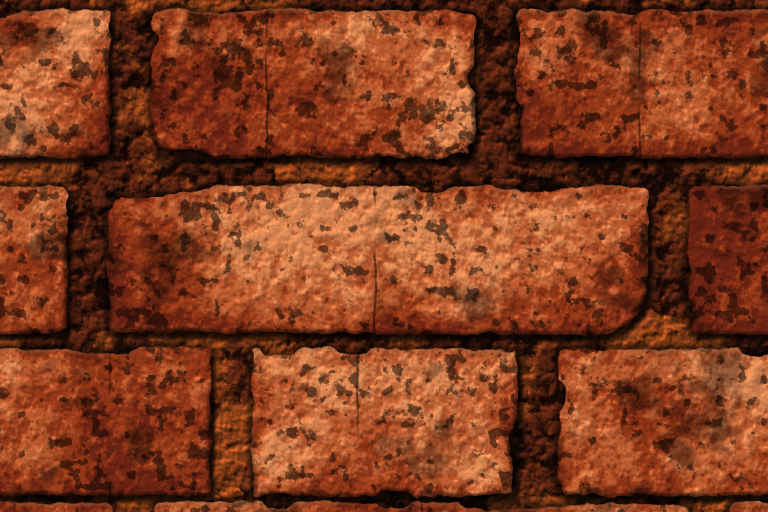
A Shadertoy shader for this texture:

```glsl
// A weathered brick wall: three courses and the top of a fourth, three bricks across.
// Boxes with chipped edges form the bricks, noise stains and pits them, and lit
// cellular stones fill the dark joints.
#define ROW_PITCH 0.3235
#define ROW_TOP 0.008
#define BRICK_HALF_HEIGHT 0.144
#define JOINT_HALF 0.041
#define OUTER_BRICK 0.65
#define EDGE_WEAR 0.014
#define CRUMBLE 0.04
#define STAIN 1.9
#define RELIEF 0.75
#define LIGHT_STEP vec2(-0.003, -0.005)

// Per course: left joint x, right joint x, vertical shift
const vec3 COURSES[4] = vec3[4](vec3(.256, .967, -.006), vec3(.172, 1.305, .014),
  vec3(.452, 1.051, .008), vec3(.26, 1.385, -.014));
// Per course: paleness of the left, middle and right brick
const vec3 PALENESS[4] = vec3[4](vec3(.6, .6, .46), vec3(.46, .53, .1),
  vec3(.3, .8, .55), vec3(.3, .45, .4));
// Per course: crease offset from each brick's centre
const vec3 CREASES[4] = vec3[4](vec3(-.2, -.09, -.042), vec3(-.2, -.006, .4),
  vec3(.088, -.052, .4), vec3(0));

const vec3 SOOT = vec3(.085, .03, .015);
const vec3 UMBER = vec3(.29, .115, .055);
const vec3 OXBLOOD = vec3(.43, .14, .075);
const vec3 RUST = vec3(.57, .215, .09);
const vec3 CLAY = vec3(.71, .345, .18);
const vec3 SAND = vec3(.85, .52, .32);
const vec3 OCHRE = vec3(.54, .25, .09);

struct Brick { float dist; ivec2 id; vec2 local; vec2 size; };

float hash(vec2 p) {
  vec3 q = fract(vec3(p.xyx) * .1031);
  q += dot(q, q.yzx + 33.33);
  return fract((q.x + q.y) * q.z);
}

float noise(vec2 p) {
  vec2 i = floor(p), f = fract(p);
  f = f * f * (3. - 2. * f);
  return mix(mix(hash(i), hash(i + vec2(1, 0)), f.x),
             mix(hash(i + vec2(0, 1)), hash(i + 1.), f.x), f.y);
}

float fbm(vec2 p) {
  float sum = 0., amp = .5;
  for (int i = 0; i < 5; i++) {
    sum += amp * noise(p);
    p = mat2(1.6, 1.2, -1.2, 1.6) * p + 7.3;
    amp *= .5;
  }
  return sum;
}

// Stones on a jittered grid: height and random tint
vec2 stones(vec2 p) {
  vec2 best = vec2(2, 0);
  for (int i = 0; i < 9; i++) {
    vec2 c = floor(p) + vec2(i % 3, i / 3) - 1.;
    float d = length(p - c - vec2(hash(c + 40.), hash(c + 91.)));
    if (d < best.x) best = vec2(d, hash(c + 17.));
  }
  return vec2(1. - best.x, best.y);
}

// Height and tint of the rubble in the joints
vec2 rubble(vec2 p) {
  vec2 bent = p + .025 * vec2(fbm(p * 40.), fbm(p * 40. + 50.));
  vec2 large = stones(bent * 24.), small = stones(bent * 62.);
  return vec2(.5 * large.x + .25 * small.x + .7 * fbm(p * 65.), mix(large.y, small.y, .4));
}

// Nearest brick, y pointing down
Brick wall(vec2 p) {
  Brick best = Brick(9., ivec2(0), vec2(0), vec2(1));
  for (int i = 0; i < 12; i++) {
    ivec2 id = ivec2(i % 3, i / 3);
    vec3 course = COURSES[id.y];
    float left = id.x == 0 ? course.x - OUTER_BRICK : course[id.x - 1];
    float right = id.x == 2 ? course.y + OUTER_BRICK : course[id.x];
    vec2 size = vec2(.5 * (right - left) - JOINT_HALF, BRICK_HALF_HEIGHT);
    vec2 local = p - vec2(.5 * (left + right),
                          ROW_TOP + (float(id.y) + .5) * ROW_PITCH + course.z);
    local.y += local.x * (hash(vec2(id) + 5.) - .5) * .018;
    // The long middle brick has one broken, rounded corner
    bool broken = id == ivec2(1) && min(local.x, local.y) > 0.;
    float radius = broken ? .1 : .006 + .01 * hash(vec2(id) + 3.);
    vec2 q = abs(local) - size + radius;
    float d = length(max(q, 0.)) + min(max(q.x, q.y), 0.) - radius;
    if (d < best.dist) best = Brick(d, id, local, size);
  }
  return best;
}

vec3 brickColour(Brick b, vec2 p) {
  vec2 q = b.local / b.size, s = vec2(b.id) * 13.7;
  float grain = fbm(p * 60. + s);
  // Firing stains: pale heart, red rim and foot
  float tone = PALENESS[b.id.y][b.id.x] + STAIN * (fbm(p * 4.5 + s) - .49);
  tone += .95 * (grain - .48) + .3 * (noise(p * 180.) - .5) + .5 * (fbm(p * 17.) - .48);
  tone += .08 - .3 * (1. - smoothstep(0., .05, -b.dist)) - .17 * q.y + .08 * q.x;
  vec3 colour = mix(OXBLOOD, RUST, smoothstep(-.05, .27, tone));
  colour = mix(colour, CLAY, smoothstep(.3, .66, tone));
  colour = mix(colour, SAND, smoothstep(.66, 1.1, tone));
  // Drifts of pits, soot stains and the thin crease
  float drift = .12 * noise(p * 7. + 21.) - .04;
  colour *= 1. - .5 * smoothstep(.6, .7, fbm(p * 48. + s + 9.) + drift);
  colour *= 1. - .35 * smoothstep(.58, .72, fbm(p * 11. + s + 33.));
  float crease = b.local.x - CREASES[b.id.y][b.id.x] + .006 * (fbm(p * 30.) - .5);
  float worn = smoothstep(.25, .55, noise(p * 11. + 4.));
  colour *= 1. - .45 * worn * (1. - smoothstep(.0008, .0035, abs(crease)));
  // Relief, dusty upper edge and dark lower one
  colour *= 1. + RELIEF * (grain - fbm((p + LIGHT_STEP) * 60. + s));
  float rim = 1. - smoothstep(.002, .011, -b.dist);
  colour = mix(colour, SAND * .75, .4 * rim * worn * smoothstep(.8, .97, -q.y));
  return colour * (1. - .45 * rim * smoothstep(-.6, .6, q.y + .5 * q.x));
}

vec3 mortarColour(Brick b, vec2 p) {
  vec2 here = rubble(p);
  float lit = here.x - rubble(p + LIGHT_STEP).x;
  float bed = smoothstep(-.01, .01, abs(b.local.y) - b.size.y);
  vec3 colour = mix(SOOT, UMBER, smoothstep(.5, .9, here.x + .25 * (here.y - .5)));
  float stain = fbm(p * 9. + 30.) + .07 * bed + .16 * (here.y - .5);
  colour = mix(colour, OCHRE, .8 * smoothstep(.55, .7, stain));
  return colour * clamp(1. + 2.2 * lit, .3, 1.9);
}

void mainImage(out vec4 fragColor, in vec2 fragCoord) {
  float pixel = 1. / iResolution.y;
  vec2 p = vec2(fragCoord.x, iResolution.y - fragCoord.y) * pixel;
  // Fine chips, rare bites and one spill of mortar
  vec2 warped = p + .004 * (vec2(noise(p * 16.), noise(p * 16. + 60.)) - .5);
  Brick b = wall(warped);
  b.dist += EDGE_WEAR * (fbm(p * 42.) - .5) + .012 * smoothstep(.62, .85, noise(p * 13. + 70.));
  float spill = 1. - smoothstep(.02, .11, length((p - vec2(.29, .345)) * vec2(.8, 1.2)));
  b.dist += CRUMBLE * spill * (.4 + 1.2 * fbm(p * 25.));
  // Bricks shade the joint below and to their right
  float shade = mix(.35, 1., smoothstep(-.01, .006, wall(warped - vec2(.009, .016)).dist));
  shade = max(shade * mix(.5, 1.1, smoothstep(0., .018, b.dist)), .8 * spill);
  vec3 colour = mix(brickColour(b, p), mortarColour(b, p) * shade,
                    smoothstep(-pixel, pixel, b.dist));
  fragColor = vec4(clamp(colour, 0., 1.), 1.);
}
```
